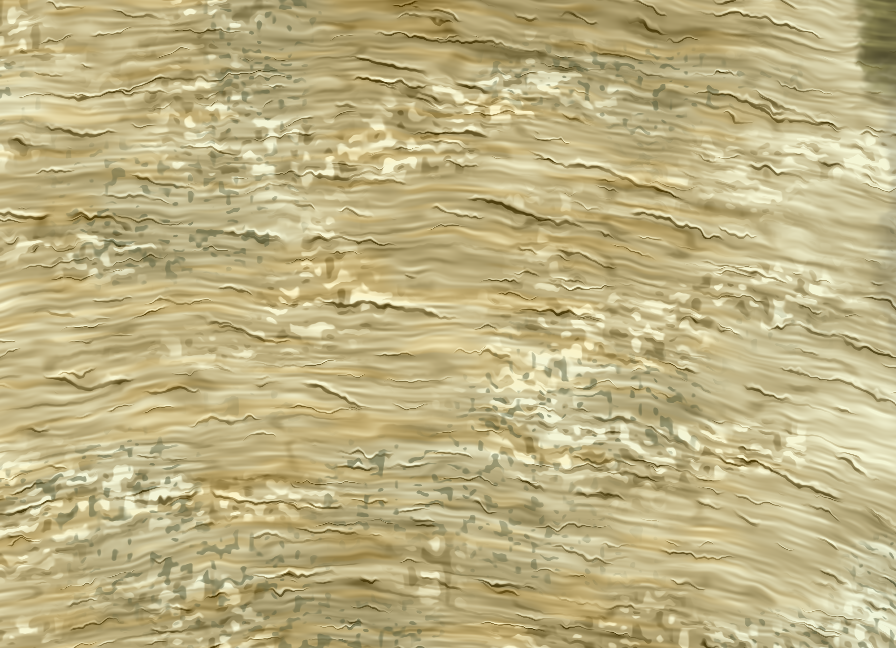
Write a Shadertoy shader that draws this texture.

```glsl
float hash(vec2 c) {
    c = fract(c * vec2(0.1317, 0.1731) + 0.37);
    c += dot(c, c.yx + 23.45);
    return fract((c.x + c.y) * c.x * 17.3);
}

float noise(vec2 p) {
    vec2 i = floor(p), f = fract(p);
    f = f * f * (3.0 - 2.0 * f);
    return mix(mix(hash(i), hash(i + vec2(1, 0)), f.x),
               mix(hash(i + vec2(0, 1)), hash(i + vec2(1, 1)), f.x), f.y);
}

// Broad stains from layered sines, roughly -1 to 1
float stains(vec2 p) {
    vec2 w = p + 0.12 * sin(p.yx * vec2(9.0, 5.0) + vec2(1.0, 4.0));
    return 0.45 * sin(w.x * 5.0 + 2.0 * sin(w.y * 7.0 + 1.0))
         + 0.35 * sin(w.y * 17.0 - w.x * 4.0 + 2.0)
         + 0.30 * sin(w.x * 13.0 + w.y * 23.0 + 2.0 * sin(w.x * 8.0));
}

// Bends the grain into an arch that falls away to the right
vec2 flow(vec2 p) {
    float x = p.x - 0.55;
    vec2 q = p;
    q.y += mix(0.21, 0.10, p.y) * x * x + 0.04 * x * p.y;
    q.y += 0.005 * sin(p.x * 9.0 + p.y * 6.0) + 0.002 * sin(p.x * 23.0 - p.y * 17.0);
    q.y += 0.018 * (noise(p * vec2(7.0, 15.0)) - 0.5);
    q.y += 0.007 * (noise(p * vec2(30.0, 42.0)) - 0.5);
    return q;
}

float fibres(vec2 q) {
    return 0.30 * noise(q * vec2(4.0, 45.0))
         + 0.36 * noise(q * vec2(9.0, 105.0) + 5.0)
         + 0.40 * noise(q * vec2(22.0, 185.0) + 9.0);
}

// Scattered torn edges: x = dark crease and shadow, y = lit rim
vec2 tears(vec2 q, vec2 cells, float width) {
    vec2 g = q * cells, id = floor(g), marks = vec2(0);
    for (int j = -1; j <= 1; j++)
    for (int i = -1; i <= 1; i++) {
        vec2 c = id + vec2(i, j);
        float r = hash(c + 7.0), s = hash(c + 31.0);
        vec2 d = g - c - vec2(hash(c + 3.0), hash(c + 19.0));
        float reach = 0.25 + 0.55 * r;
        float taper = max(0.0, 1.0 - d.x * d.x / (reach * reach));
        float bend = (s - 0.35) * 0.7 * d.x + 0.045 * sin(d.x * 8.0 + s * 40.0);
        float y = (d.y + bend) / cells.y;
        float w = width * (0.3 + 0.7 * taper) * (0.4 + s);
        float crease = 1.0 - smoothstep(0.3 * w, w, abs(y));
        float shadow = 0.3 * exp(-abs(y) / (3.0 * w)) * (1.0 - smoothstep(-w, w, y));
        float rim = exp(-pow((y - 1.7 * w) / (0.8 * w), 2.0));
        float strength = step(0.4, hash(c + 53.0)) * smoothstep(0.0, 0.4, taper);
        marks = max(marks, strength * vec2(max(crease, shadow), rim));
    }
    return marks;
}

void mainImage(out vec4 fragColor, in vec2 fragCoord) {
    vec2 p = fragCoord / iResolution.y;
    float fromRight = iResolution.x / iResolution.y - p.x;
    vec2 q = flow(p);
    float stain = stains(p);

    // Grain and its raking light
    float grain = fibres(q);
    float relief = grain - fibres(q + vec2(0.002, 0.004));
    float tone = 0.69 + 0.13 * stain + 0.85 * (grain - 0.53) + 0.45 * relief;

    // Pale right side and left edge, darker top and foot
    float pale = 1.0 - smoothstep(0.08, 0.38, fromRight + 0.08 * stain);
    tone += 0.18 * pale + 0.12 * exp(-p.x * 9.0);
    float ends = smoothstep(0.72, 0.95, p.y) + 1.0 - smoothstep(0.03, 0.2, p.y);
    tone -= 0.18 * ends * (1.0 - pale) * (0.5 + 0.8 * noise(p * vec2(4.0, 7.0)));

    // Jagged tears in two sizes, broken along their length
    vec2 jag = vec2(0.0, 0.009 * noise(p * vec2(65.0, 50.0)) + 0.004 * noise(p * vec2(150.0, 90.0)));
    vec2 large = tears(q + jag, vec2(4.5, 11.0), 0.0037);
    vec2 small = tears(q + jag + 3.7, vec2(11.0, 25.0), 0.0025);
    large *= smoothstep(0.25, 0.65, noise(p * vec2(22.0, 24.0)));
    small *= smoothstep(0.30, 0.65, noise(p * vec2(32.0, 38.0) + 2.0));
    tone -= 1.0 * large.x + 0.75 * small.x;
    tone += 0.40 * large.y + 0.30 * small.y;

    // Broken hairlines between the fibres
    float hair = 1.0 - smoothstep(0.02, 0.13, abs(noise((q + 0.4 * jag) * vec2(8.0, 52.0) + 40.0) - 0.5));
    tone -= 0.30 * hair * smoothstep(0.45, 0.7, noise(q * vec2(17.0, 45.0) + 8.0));

    // Crumbled light flakes and dark pits
    float crumb = noise((q + jag) * vec2(55.0, 115.0) + 11.0);
    float patches = smoothstep(0.40, 0.75, noise(p * vec2(6.0, 13.0) + 6.0));
    tone += 0.50 * patches * smoothstep(0.58, 0.78, crumb);
    tone -= 0.45 * patches * (1.0 - smoothstep(0.12, 0.28, crumb));
    tone = clamp(tone, -0.6, 1.25);

    // Straw ramp with ochre and grey-green casts
    vec3 straw = vec3(0.75, 0.69, 0.50);
    vec3 color = tone < 0.64
        ? mix(vec3(0.52, 0.46, 0.27), straw, tone / 0.64)
        : mix(straw, vec3(0.88, 0.85, 0.69), (tone - 0.64) / 0.36);
    float ochre = smoothstep(0.5, 0.85, noise(q * vec2(9.0, 75.0) + 21.0));
    color += ochre * (1.0 - pale) * vec3(0.02, -0.008, -0.05);
    float moss = smoothstep(0.5, 0.8, noise(p * vec2(5.0, 8.0) + 14.0));
    color += (0.6 * moss + 0.4 * pale) * vec3(-0.03, -0.005, 0.025);

    // Small verdigris flecks
    float flecks = smoothstep(0.68, 0.85, noise((q + jag) * vec2(85.0, 130.0) + 31.0));
    color = mix(color, vec3(0.36, 0.38, 0.25), 0.55 * flecks * moss);

    // Mossy strip in the upper right corner
    float ragged = 0.05 * (noise(p * vec2(20.0, 14.0)) - 0.5) + 0.03 * (crumb - 0.5);
    float corner = (1.0 - smoothstep(0.03, 0.07, fromRight + ragged))
                 * smoothstep(0.82, 0.90, p.y + ragged);
    color = mix(color, vec3(0.40, 0.38, 0.20) * (0.4 + 1.2 * grain), 0.8 * corner);
    float edge = 1.0 - smoothstep(0.0, 0.03, fromRight + ragged);
    color *= 1.0 - 0.12 * edge * smoothstep(0.3, 0.6, p.y);

    fragColor = vec4(clamp(color, 0.0, 1.0), 1.0);
}
```
